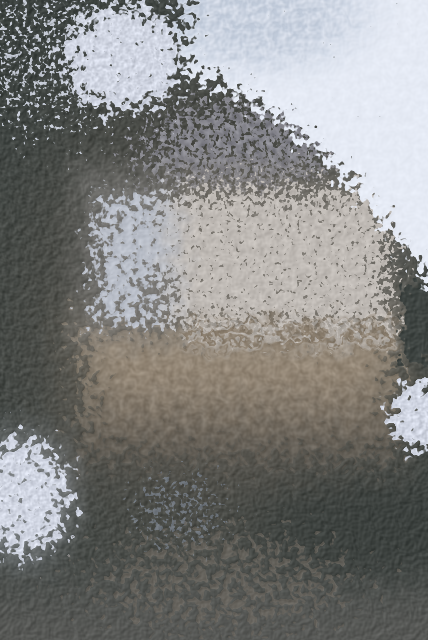
Reproduce this texture procedurally as a Shadertoy shader.

```glsl
// Pebbled privacy glass with a pale house, bright sky and dark foliage refracted behind it.

const vec3 FOLIAGE = vec3(0.245, 0.268, 0.258);
const vec3 SKY = vec3(0.90, 0.92, 0.96);
const vec3 CLOUD = vec3(0.74, 0.78, 0.84);
const vec3 GLINT = vec3(0.82, 0.84, 0.89);
const vec3 WARM_WALL = vec3(0.75, 0.73, 0.71);
const vec3 COOL_WALL = vec3(0.72, 0.74, 0.78);
const vec3 UMBER = vec3(0.37, 0.35, 0.32);
const vec3 TAN = vec3(0.61, 0.555, 0.485);
const vec3 ROOF = vec3(0.52, 0.52, 0.55);

// Unit gradient for a lattice cell, from an integer hash.
vec2 cellGradient(vec2 cell) {
    uvec2 k = uvec2(ivec2(cell));
    uint h = k.x * 1597u + k.y * 51749u;
    h = (h ^ (h >> 15)) * 73529u;
    h = (h ^ (h >> 13)) * 91193u;
    h ^= h >> 16;
    float angle = float(h & 65535u) * 6.28319 / 65536.0;
    return vec2(cos(angle), sin(angle));
}

float gradientNoise(vec2 p) {
    vec2 i = floor(p), f = p - i;
    vec2 u = f * f * f * (f * (f * 6.0 - 15.0) + 10.0);
    vec2 e = vec2(1.0, 0.0);
    float a = dot(cellGradient(i), f);
    float b = dot(cellGradient(i + e.xy), f - e.xy);
    float c = dot(cellGradient(i + e.yx), f - e.yx);
    float d = dot(cellGradient(i + e.xx), f - e.xx);
    return mix(mix(a, b, u.x), mix(c, d, u.x), u.y);
}

// Two octaves of glass relief.
float pebbles(vec2 p, float scale) {
    vec2 warped = p + 0.006 * gradientNoise(p * 30.0 + 9.0);
    return 0.9 * gradientNoise(warped * scale)
         + 0.65 * gradientNoise(warped * scale * 2.1 + 17.0);
}

float softEllipse(vec2 p, vec2 center, vec2 radius) {
    return 1.0 - smoothstep(0.35, 1.35, length((p - center) / radius));
}

float softBox(vec2 p, vec2 center, vec2 halfSize, float blur) {
    vec2 d = abs(p - center) - halfSize;
    float dist = length(max(d, 0.0)) + min(max(d.x, d.y), 0.0);
    return 1.0 - smoothstep(-blur, blur, dist);
}

// Breaks a soft coverage into glassy flecks.
float fleck(float coverage, float relief) {
    return smoothstep(-0.13, 0.13, coverage * 1.6 - 0.8 + relief)
         * smoothstep(0.0, 0.08, coverage);
}

// Positive above the slanting roofline and right of the tree.
float skyDistance(vec2 p) {
    float t = max(p.x - 0.45, 0.0);
    float roofline = 1.33 - 0.3 * t - 1.05 * t * t;
    return min(p.y - roofline, p.x - 0.44);
}

vec3 foliage(vec2 p, float grain) {
    vec3 color = FOLIAGE + 0.06 * grain;
    color = mix(color, UMBER, 0.6 * softEllipse(p, vec2(0.5, 0.75), vec2(0.52, 0.65)));
    color = mix(color, vec3(0.34, 0.345, 0.335), 1.0 - smoothstep(0.0, 0.28, p.y));
    return mix(color, vec3(0.23, 0.25, 0.24), 0.8 * softEllipse(p, vec2(0.85, 0.26), vec2(0.3, 0.13)));
}

vec3 house(vec3 color, vec2 p, float coarse, float fine) {
    // Sunlit ground, fading downward.
    float ground = softBox(p, vec2(0.56, 0.58), vec2(0.36, 0.15), 0.13);
    vec3 soil = mix(UMBER, TAN, smoothstep(0.36, 0.7, p.y)) + 0.1 * coarse;
    color = mix(color, soil, mix(ground, fleck(ground, coarse), 0.45));
    // Roof.
    float roof = softEllipse(p, vec2(0.56, 1.14), vec2(0.31, 0.17));
    color = mix(color, ROOF + 0.15 * coarse, fleck(0.6 * roof, fine));
    // Walls, cool and more broken on the left.
    float wall = softBox(p, vec2(0.56, 0.9), vec2(0.36, 0.18), 0.09);
    float warmth = smoothstep(0.33, 0.47, p.x);
    float solidity = mix(0.65, 0.76, warmth) - 0.18 * smoothstep(0.93, 1.1, p.y);
    solidity -= 0.2 * softEllipse(p, vec2(0.37, 0.82), vec2(0.07, 0.06));
    vec3 plaster = mix(COOL_WALL, WARM_WALL, warmth) + 0.07 * coarse;
    color = mix(color, mix(UMBER + 0.06, plaster, 0.35), 0.75 * wall);
    color = mix(color, plaster, fleck(wall * solidity, mix(coarse, fine, 0.4 + 0.6 * warmth)));
    // Long ripples where wall meets ground.
    float band = softBox(p, vec2(0.68, 0.715), vec2(0.24, 0.035), 0.03);
    float ripple = gradientNoise(p * vec2(17.0, 62.0) + coarse);
    return mix(color, mix(TAN - 0.08, WARM_WALL, smoothstep(-0.2, 0.2, ripple)), 0.7 * band);
}

vec3 brightPatches(vec3 color, vec2 p, float coarse, float fine) {
    float canopy = 0.38 * softEllipse(p, vec2(0.13, 1.37), vec2(0.34, 0.25));
    float gap = 0.85 * softEllipse(p, vec2(0.29, 1.36), vec2(0.17, 0.15));
    float lowLeft = 0.74 * softEllipse(p, vec2(0.05, 0.335), vec2(0.14, 0.17));
    float rightGap = 0.82 * softEllipse(p, vec2(0.98, 0.523), vec2(0.085, 0.1));
    color = mix(color, GLINT, 0.9 * fleck(canopy, fine));
    color = mix(color, mix(color, GLINT, 0.5), lowLeft);
    float glow = max(gap, max(lowLeft, rightGap));
    color = mix(color, GLINT + 0.1 * fine, fleck(glow, coarse));
    // Faint blue and brown glimmers near the bottom.
    float blue = 0.4 * softEllipse(p, vec2(0.42, 0.3), vec2(0.15, 0.12));
    color = mix(color, vec3(0.46, 0.49, 0.53), 0.8 * fleck(blue, fine));
    float brown = 0.48 * softEllipse(p, vec2(0.52, 0.14), vec2(0.42, 0.17));
    return mix(color, vec3(0.44, 0.42, 0.39), 0.7 * fleck(brown, coarse));
}

void mainImage(out vec4 fragColor, in vec2 fragCoord) {
    vec2 p = fragCoord / iResolution.x;
    float coarse = pebbles(p, 52.0), fine = pebbles(p + 3.0, 78.0);
    vec2 bend = vec2(gradientNoise(p * 40.0 + 5.0), gradientNoise(p * 40.0 + 31.0));
    vec2 q = p + 0.035 * bend;

    vec3 color = house(foliage(q, fine), q, coarse, fine);
    float shade = softBox(q, vec2(0.99, 0.74), vec2(0.05, 0.09), 0.04);
    color = mix(color, FOLIAGE, fleck(shade, coarse));
    color = brightPatches(color, q, coarse, fine);

    // Sky with a cloudy upper edge.
    float cloud = softEllipse(q, vec2(0.6, 1.47), vec2(0.27, 0.15));
    vec3 sky = mix(SKY, CLOUD, clamp(cloud * (0.7 + 0.8 * coarse), 0.0, 1.0));
    float open = smoothstep(-0.1, 0.08, skyDistance(q));
    color = mix(color, sky + 0.025 * coarse, fleck(open, coarse));

    // Slanted light across the relief.
    float slope = pebbles(p + vec2(-0.003, 0.003), 52.0) - coarse;
    color += 0.1 * slope * (1.0 - 0.7 * open);
    fragColor = vec4(clamp(color, 0.0, 1.0), 1.0);
}
```
